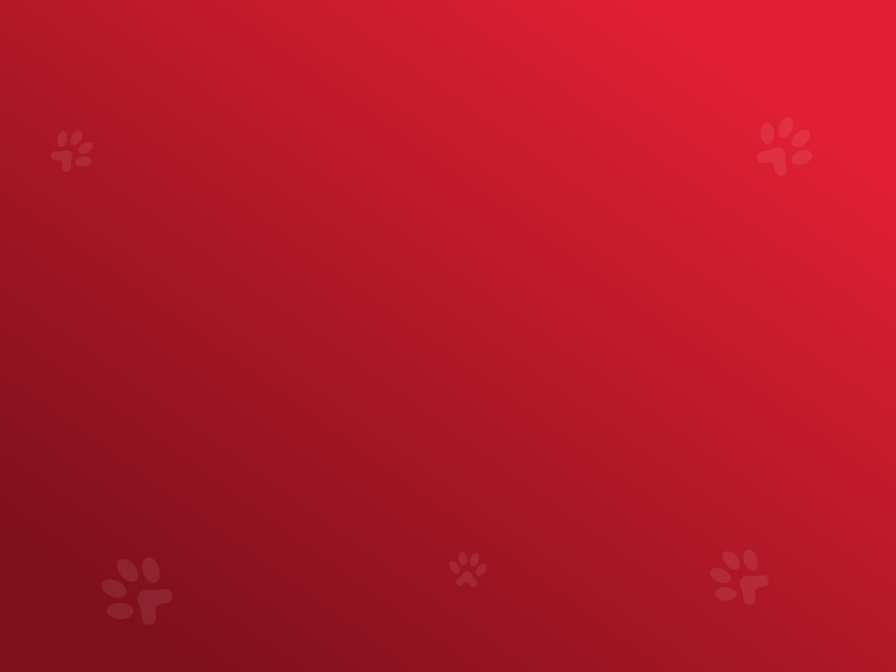
This background is drawn by a Shadertoy shader. Its source:

```glsl
// Diagonal crimson gradient with five faint, tilted paw prints.

const vec3 DARK_RED = vec3(0.503, 0.064, 0.110);
const vec3 BRIGHT_RED = vec3(0.884, 0.122, 0.202);
const float PRINT_OPACITY = 0.08;
const int PRINT_COUNT = 5;

// Each print: centre x, centre y, size, clockwise tilt in degrees.
const vec4 PRINTS[PRINT_COUNT] = vec4[PRINT_COUNT](
    vec4(0.106, 0.774, 0.064, 47.0),
    vec4(1.165, 0.780, 0.087, 35.0),
    vec4(0.206, 0.118, 0.106, -53.0),
    vec4(0.696, 0.151, 0.055, 5.0),
    vec4(1.102, 0.139, 0.087, -54.0));

// Turns a point counterclockwise.
vec2 rotate(vec2 p, float angle) {
    float c = cos(angle), s = sin(angle);
    return vec2(c * p.x - s * p.y, s * p.x + c * p.y);
}

// Approximate distance to an ellipse.
float ellipse(vec2 p, vec2 radii) {
    float k = length(p / radii);
    float slope = length(p / (radii * radii));
    return k * (k - 1.0) / max(slope, 0.001);
}

float capsule(vec2 p, vec2 a, vec2 b, float radius) {
    vec2 ab = b - a;
    float h = clamp(dot(p - a, ab) / dot(ab, ab), 0.0, 1.0);
    return length(p - a - ab * h) - radius;
}

float smoothUnion(float a, float b, float blend) {
    float h = max(blend - abs(a - b), 0.0) / blend;
    return min(a, b) - 0.25 * blend * h * h;
}

// Upright paw of about unit size: mirrored toes above a two-lobed pad.
float paw(vec2 p) {
    vec2 m = vec2(abs(p.x), p.y);
    float outerToe = ellipse(rotate(m - vec2(0.36, 0.05), radians(35.0)), vec2(0.115, 0.185));
    float innerToe = ellipse(rotate(m - vec2(0.16, 0.31), radians(13.0)), vec2(0.115, 0.185));
    vec2 top = vec2(0.0, -0.14);
    vec2 lobe = vec2(0.19, -0.33);
    float rightSide = capsule(p, top, lobe, 0.10);
    float leftSide = capsule(p, top, lobe * vec2(-1.0, 1.0), 0.10);
    float pad = smoothUnion(leftSide, rightSide, 0.10);
    return min(pad, min(outerToe, innerToe));
}

// Linear ramp rising towards the upper right, flat at both ends.
vec3 background(vec2 p) {
    float along = dot(p, vec2(0.584, 0.812));
    return mix(DARK_RED, BRIGHT_RED, clamp((along - 0.19) / 1.19, 0.0, 1.0));
}

void mainImage(out vec4 fragColor, in vec2 fragCoord) {
    vec2 p = fragCoord / iResolution.y;
    float edge = 0.75 / iResolution.y;

    // Combined coverage of all prints
    float coverage = 0.0;
    for (int i = 0; i < PRINT_COUNT; i++) {
        vec4 print = PRINTS[i];
        vec2 q = rotate(p - print.xy, radians(print.w)) / print.z;
        float d = paw(q) * print.z;
        coverage = max(coverage, 1.0 - smoothstep(-edge, edge, d));
    }

    vec3 color = mix(background(p), vec3(1.0), PRINT_OPACITY * coverage);
    fragColor = vec4(color, 1.0);
}
```
